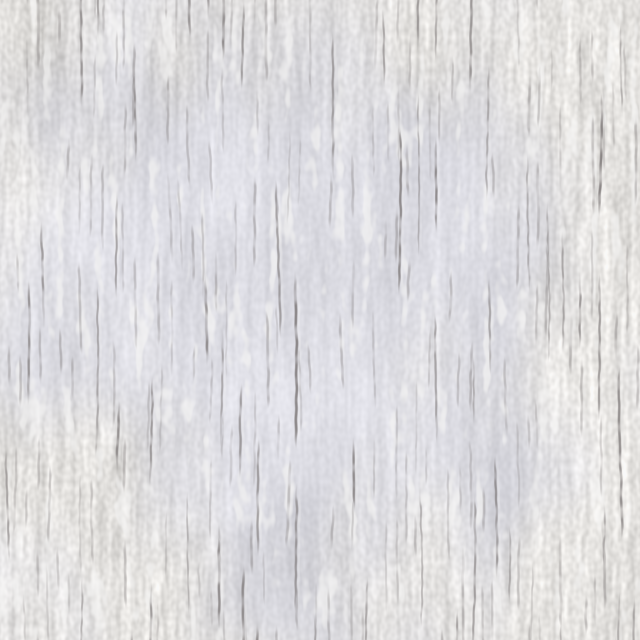
A WebGL 1 fragment shader for this texture:

```glsl
precision highp float;
// Weathered, whitewashed wood with upright grain, flaking paint and thin cracks.

uniform vec2 u_resolution;

const vec3 COOL_PAINT = vec3(0.858, 0.858, 0.886);
const vec3 WARM_PAINT = vec3(0.890, 0.882, 0.870);
const vec3 WHITE_FLAKE = vec3(0.960, 0.958, 0.955);
const vec3 CRACK_COLOR = vec3(0.49, 0.47, 0.47);

const float PATCH_CONTRAST = 0.050;
const float STREAK_CONTRAST = 0.058;
const float FIBRE_CONTRAST = 0.050;
const float SPECKLE_CONTRAST = 0.045;
const float FLAKE_AMOUNT = 0.65;

const vec2 LONG_CELL = vec2(0.028, 0.30);
const vec2 SHORT_CELL = vec2(0.017, 0.17);
const float LONG_CHANCE = 0.42;
const float SHORT_CHANCE = 0.45;
const float LONG_STRENGTH = 0.85;
const float SHORT_STRENGTH = 0.40;
const float CRACK_WIDTH = 0.0026;
const float RIM_OFFSET = 0.0042;
const float RIM_STRENGTH = 0.40;
const float BEND = 0.007;
const float JITTER = 0.0013;

vec2 hash2(vec2 p) {
  vec3 q = fract(p.xyx * vec3(0.1031, 0.1030, 0.0973));
  q += dot(q, q.yzx + 33.33);
  return fract((q.xx + q.yz) * q.zy);
}

float cornerSlope(vec2 corner, vec2 offset) {
  float angle = 6.2832 * hash2(corner).x;
  return dot(vec2(cos(angle), sin(angle)), offset);
}

// Gradient noise, roughly -1 to 1.
float noise(vec2 p) {
  vec2 i = floor(p);
  vec2 f = p - i;
  vec2 u = f * f * f * (f * (f * 6.0 - 15.0) + 10.0);
  vec2 e = vec2(1.0, 0.0);
  float low = mix(cornerSlope(i, f), cornerSlope(i + e, f - e), u.x);
  float high = mix(cornerSlope(i + e.yx, f - e.yx), cornerSlope(i + e.xx, f - e.xx), u.x);
  return 1.4 * mix(low, high, u.y);
}

float line(float distance, float width, float pixel) {
  return 1.0 - smoothstep(width * 0.2, width + 0.6 * pixel, abs(distance));
}

// One upright crack per random cell: x is its darkness, y its pale raised rim.
vec2 cracks(vec2 p, vec2 cell, float chance, float seed, float pixel) {
  p.x += BEND * noise(p * vec2(5.0, 3.5) + seed);
  p.x += JITTER * noise(p * vec2(9.0, 42.0) + seed);
  float column = floor(p.x / cell.x);
  float y = p.y / cell.y + 5.0 * hash2(vec2(column, seed)).x;
  vec2 id = vec2(column, floor(y));
  vec2 place = hash2(id + seed);
  vec2 kind = hash2(id + seed + 61.7);

  float halfLength = mix(0.18, 0.48, place.y);
  float taper = smoothstep(0.0, 0.12, halfLength - abs(fract(y) - 0.5));
  float gaps = smoothstep(-0.5, 0.15, noise(vec2(column * 7.3 + seed, p.y * 38.0)));
  float strength = step(kind.x, chance) * taper * mix(0.4, 1.0, gaps) * mix(0.5, 1.0, kind.y);
  float width = CRACK_WIDTH * mix(0.6, 1.0, kind.y) * mix(0.5, 1.0, taper);
  float x = p.x - (column + mix(0.3, 0.65, place.x)) * cell.x;
  return strength * vec2(line(x, width, pixel), line(x - RIM_OFFSET, width, pixel));
}

void main() {
  float pixel = 1.0 / min(u_resolution.x, u_resolution.y);
  vec2 uv = gl_FragCoord.xy * pixel;

  // Broad worn areas around a cooler painted centre.
  float patches = noise(uv * vec2(4.0, 3.0) + 3.7) + 0.5 * noise(uv * vec2(11.0, 6.0) + 19.0);
  float fromCentre = length((uv - vec2(0.42, 0.54)) * vec2(1.0, 0.95));
  float wear = smoothstep(-0.3, 0.5, 0.45 * patches + 1.8 * (fromCentre - 0.38));
  vec3 color = mix(COOL_PAINT, WARM_PAINT, wear);

  // Upright grain, fibres and rough specks.
  float streak = noise(uv * vec2(68.0, 4.0) + 41.0);
  float fibre = noise(uv * vec2(125.0, 17.0) + 83.0);
  float speckle = noise(uv * vec2(140.0, 95.0) + 11.0);
  float roughness = mix(0.55, 1.25, wear);
  color += PATCH_CONTRAST * noise(uv * vec2(7.0, 4.0) + 57.0);
  color += roughness * (STREAK_CONTRAST * streak + FIBRE_CONTRAST * fibre);
  color += SPECKLE_CONTRAST * roughness * speckle;

  // Pale flakes stretched along the grain.
  float flake = noise(uv * vec2(48.0, 7.0) + 29.0) + 0.5 * noise(uv * vec2(90.0, 40.0) + 71.0);
  color = mix(color, WHITE_FLAKE, FLAKE_AMOUNT * smoothstep(0.2, 0.75, flake));

  // Cracks with a light edge beside them.
  vec2 crack = LONG_STRENGTH * cracks(uv, LONG_CELL, LONG_CHANCE, 13.0, pixel);
  crack = max(crack, SHORT_STRENGTH * cracks(uv, SHORT_CELL, SHORT_CHANCE, 47.0, pixel));
  color = mix(color, WHITE_FLAKE, RIM_STRENGTH * crack.y);
  color = mix(color, CRACK_COLOR, crack.x);

  gl_FragColor = vec4(clamp(color, 0.0, 0.975), 1.0);
}
```
